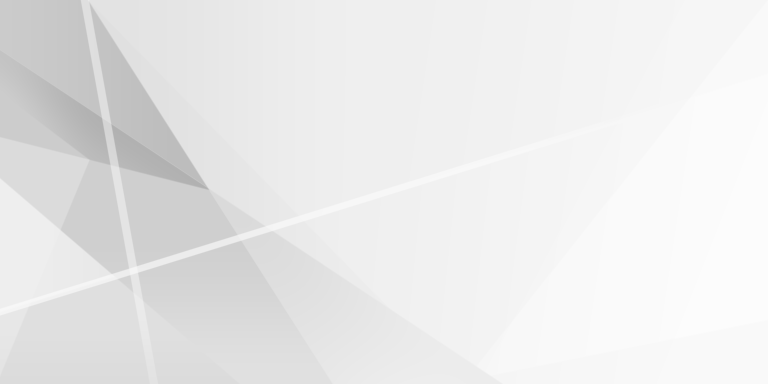
Reproduce this background procedurally as a Shadertoy shader.

```glsl
#define PAPER_LEFT 0.895
#define PAPER_RIGHT 0.965
#define SHADE_TOP 0.775
#define SHADE_BAND 0.695
#define SHADE_FAN 0.81
#define SHADE_PALE 0.925
#define SHADE_FLOOR 0.875
#define RIB_STEEP 0.0105
#define RIB_LONG 0.0085
#define RIB_TINT 0.985

// Signed distance to the line a-b, positive on the left of its direction
float lineDist(vec2 p, vec2 a, vec2 b) {
    vec2 d = normalize(b - a);
    return d.x * (p.y - a.y) - d.y * (p.x - a.x);
}

// Antialiased half plane: 1 on the left of a-b
float halfPlane(vec2 p, vec2 a, vec2 b) {
    float pixel = 1.0 / iResolution.y;
    return smoothstep(-pixel, pixel, lineDist(p, a, b));
}

float rib(vec2 p, vec2 a, vec2 b, float halfWidth) {
    float pixel = 0.8 / iResolution.y;
    return 1.0 - smoothstep(halfWidth - pixel, halfWidth + pixel, abs(lineDist(p, a, b)));
}

void mainImage(out vec4 fragColor, in vec2 fragCoord) {
    vec2 p = fragCoord / iResolution.xy * vec2(2.0, 1.0);

    // Long edges that cut the sheet into facets
    vec2 steepTop = vec2(0.229, 1.0), steepEnd = vec2(0.867, 0.0);
    vec2 fanStart = vec2(0.0, 0.87), fanEnd = vec2(1.263, 0.031);
    vec2 longStart = vec2(0.0, 0.187), longEnd = vec2(1.797, 0.745);
    float inside = 1.0 - halfPlane(p, steepTop, steepEnd);
    float belowFan = 1.0 - halfPlane(p, fanStart, fanEnd);
    float aboveLong = halfPlane(p, longStart, longEnd);
    float aboveLow = halfPlane(p, vec2(0.0, 0.536), vec2(0.625, 0.0));
    float aboveBand = halfPlane(p, vec2(0.0, 0.76), vec2(0.234, 0.583));
    float aboveShelf = halfPlane(p, vec2(0.0, 0.643), vec2(0.547, 0.505));
    float leftFacet = halfPlane(p, vec2(0.0, 0.02), vec2(0.325, 0.805));

    // Pale sheet with faint folds on the right
    float tone = mix(PAPER_LEFT, 0.94, smoothstep(0.3, 0.95, p.x));
    tone = mix(tone, PAPER_RIGHT, smoothstep(0.9, 1.95, p.x + 0.15 * (1.0 - p.y)));
    tone -= 0.012 * (1.0 - halfPlane(p, steepTop, vec2(0.781, 0.435)));
    tone += 0.012 * (1.0 - halfPlane(p, longEnd, vec2(2.0, 1.0)));
    tone += 0.006 * (1.0 - aboveLong) * smoothstep(0.8, 1.4, p.x);
    tone -= 0.010 * (1.0 - halfPlane(p, vec2(1.17, 0.0), vec2(2.0, 0.167)));
    tone += 0.005 * (1.0 - halfPlane(p, vec2(1.745, 0.09), vec2(2.0, 0.74)));
    tone -= 0.004 * halfPlane(p, vec2(1.263, 0.031), vec2(1.75, 0.94));

    // Soft fan spreading to the lower right
    float fan = mix(0.855, 0.925, smoothstep(0.6, 1.2, p.x));
    fan += 0.03 * smoothstep(0.0, 0.3, -lineDist(p, fanStart, fanEnd));
    tone = mix(tone, fan, belowFan * (1.0 - inside));

    // Dark wedge above the fan edge
    float wedge = SHADE_TOP + 0.02 * (1.0 - smoothstep(0.0, 0.25, p.x));
    wedge -= 0.035 * smoothstep(0.15, 0.5, p.x);
    tone = mix(tone, wedge, inside * (1.0 - belowFan));

    // Body under the edge, lighter towards the floor and the left
    float body = SHADE_FAN + 0.07 * smoothstep(0.4, 0.0, p.y);
    body += leftFacet * (0.015 + 0.035 * (1.0 - aboveShelf));
    body -= 0.025 * aboveShelf;
    tone = mix(tone, body, inside * belowFan);

    // Darkest band, bounded by the fan edge and two lower edges
    float band = SHADE_BAND + 0.07 * (1.0 - smoothstep(0.0, 0.26, p.x));
    band += 0.045 * smoothstep(0.0, 0.13, -lineDist(p, fanStart, fanEnd));
    tone = mix(tone, band, inside * belowFan * aboveBand * aboveShelf);

    // Light facets in the lower left corner
    float pale = SHADE_PALE - 0.015 * smoothstep(0.1, 0.3, p.x) + 0.008 * leftFacet;
    float ground = SHADE_FLOOR + 0.03 * leftFacet - 0.015 * smoothstep(0.15, 0.0, p.y);
    tone = mix(tone, mix(ground, pale, aboveLong), 1.0 - aboveLow);

    // Two bright ribs crossing the facets
    float steepRib = rib(p, vec2(0.221, 1.0), vec2(0.401, 0.0), RIB_STEEP);
    tone = mix(tone, RIB_TINT, steepRib * mix(0.22, 0.48, smoothstep(0.0, 0.3, p.y)));
    float longRib = rib(p, longStart, longEnd, RIB_LONG);
    tone = mix(tone, RIB_TINT, longRib * 0.65 * (1.0 - smoothstep(1.2, 1.85, p.x)));

    fragColor = vec4(vec3(clamp(tone, 0.0, 1.0)), 1.0);
}
```
